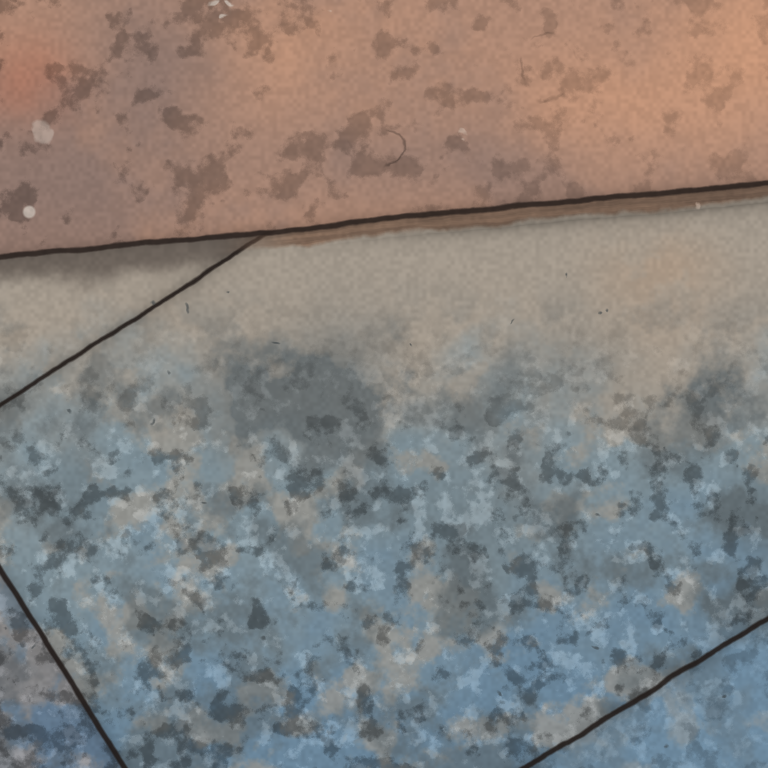
A three.js fragment shader for this texture:

```glsl
#define RUST vec3(0.70, 0.545, 0.46)
#define AMBER vec3(0.82, 0.61, 0.48)
#define MAUVE vec3(0.50, 0.43, 0.41)
#define SAND vec3(0.635, 0.595, 0.545)
#define STEEL vec3(0.49, 0.555, 0.585)
#define BLUE vec3(0.41, 0.515, 0.595)
#define STAIN vec3(0.355, 0.39, 0.405)
#define SOOT vec3(0.13, 0.105, 0.095)
#define EDGE 0.0018

varying vec2 vUv;

float hash(vec2 p) {
  vec3 q = fract(vec3(p.xyx) * 0.1031);
  q += dot(q, q.yzx + 33.33);
  return fract((q.x + q.y) * q.z);
}

float noise(vec2 p) {
  vec2 i = floor(p), f = fract(p);
  f = f * f * (3.0 - 2.0 * f);
  return mix(mix(hash(i), hash(i + vec2(1, 0)), f.x),
             mix(hash(i + vec2(0, 1)), hash(i + vec2(1, 1)), f.x), f.y);
}

float fbm(vec2 p) {
  float sum = 0.0, gain = 0.5;
  for (int i = 0; i < 6; i++) {
    sum += gain * noise(p);
    p = mat2(1.6, 1.2, -1.2, 1.6) * p + 17.3;
    gain *= 0.53;
  }
  return sum;
}

// Soft elliptical patch
float patchAt(vec2 p, vec2 c, vec2 r) {
  vec2 d = (p - c) / r;
  return exp(-dot(d, d));
}

// Signed distance to the line through a and b, positive on its left
float side(vec2 p, vec2 a, vec2 b) {
  vec2 d = normalize(b - a);
  return d.x * (p.y - a.y) - d.y * (p.x - a.x);
}

float stroke(float d, float w) {
  return 1.0 - smoothstep(w - EDGE, w + EDGE, abs(d));
}

vec3 upperSlab(vec2 p, vec2 w) {
  float n = fbm(p * 7.0 + 3.0), fine = fbm(p * 32.0);
  vec3 c = mix(RUST, MAUVE, 0.12 + 0.5 * smoothstep(0.42, 0.68, n) * (1.0 - 0.6 * p.x));
  float warm = patchAt(w, vec2(1.0, 0.95), vec2(0.16, 0.13)) + 0.6 * patchAt(w, vec2(0.78, 0.86), vec2(0.12, 0.07))
             + 0.6 * patchAt(w, vec2(0.40, 0.95), vec2(0.14, 0.07));
  c = mix(c, AMBER, min(warm * 0.75, 1.0));
  c = mix(c, vec3(0.70, 0.46, 0.37), 0.65 * patchAt(w, vec2(0.03, 0.90), vec2(0.07, 0.06)));
  float dull = patchAt(w, vec2(0.20, 0.91), vec2(0.10, 0.10)) + 0.6 * patchAt(w, vec2(0.56, 0.79), vec2(0.25, 0.055))
             + 0.6 * patchAt(w, vec2(0.10, 0.76), vec2(0.17, 0.06));
  c = mix(c, MAUVE, min(dull * 0.65, 0.75));
  c *= 1.0 - 0.22 * smoothstep(0.56, 0.72, fine) * (1.0 - 0.5 * p.x);
  // Faint worn rings
  float r1 = length((w - vec2(0.488, 0.812)) * vec2(1.0, 1.2)) - 0.034;
  float r2 = length(w - vec2(0.72, 0.912)) - 0.036;
  float ring = max(stroke(r1, 0.0015), 0.6 * stroke(r2, 0.0015));
  return c * (1.0 - 0.25 * ring * smoothstep(0.3, 0.6, noise(p * 45.0)));
}

vec3 lowerSlab(vec2 p, vec2 w) {
  float n = fbm(p * 6.0 + 11.0), mid = fbm(p * 15.0 + 5.0), fine = fbm(p * 42.0);
  float h = p.y + (n - 0.5) * 0.32 + (mid - 0.5) * 0.22;
  vec3 c = mix(BLUE, STEEL, smoothstep(0.05, 0.34, h));
  c = mix(c, SAND, smoothstep(0.32, 0.58, h));
  c = mix(c, vec3(0.68, 0.585, 0.50), 0.6 * patchAt(w, vec2(0.86, 0.64), vec2(0.07, 0.06)));
  c = mix(c, SAND, 0.6 * smoothstep(0.53, 0.7, fbm(p * 18.0 + 40.0)));
  // Broad weathered stains, broken up by the middle scale
  float s = patchAt(w, vec2(0.44, 0.51), vec2(0.07, 0.08)) + 0.8 * patchAt(w, vec2(0.31, 0.47), vec2(0.06, 0.07))
          + 0.9 * patchAt(w, vec2(0.95, 0.485), vec2(0.07, 0.028)) + patchAt(w, vec2(0.99, 0.33), vec2(0.05, 0.05))
          + 1.3 * patchAt(w, vec2(0.97, 0.205), vec2(0.045, 0.03)) + 0.6 * patchAt(w, vec2(0.76, 0.53), vec2(0.06, 0.05))
          + 0.6 * patchAt(w, vec2(0.64, 0.32), vec2(0.12, 0.10)) + 0.6 * patchAt(w, vec2(0.10, 0.38), vec2(0.04, 0.07));
  float field = smoothstep(0.47, 0.68, mid) * (1.0 - smoothstep(0.48, 0.66, p.y));
  c = mix(c, STAIN, clamp(s * (0.2 + 0.85 * mid) + 0.55 * field, 0.0, 0.8));
  // Small pits and pale chips
  float rough = 1.0 - smoothstep(0.35, 0.65, p.y);
  c *= 1.0 - 0.28 * rough * smoothstep(0.56, 0.73, fine);
  return c + 0.10 * rough * smoothstep(0.55, 0.75, fbm(p * 55.0 + 70.0));
}

void main() {
  vec2 p = vUv;
  vec2 w = p + 0.045 * (vec2(fbm(p * 14.0), fbm(p * 14.0 + 31.0)) - 0.5);
  float wob = (fbm(p * 24.0) - 0.5) * 0.006;
  float rim = p.y - (0.668 + 0.09 * p.x + 0.005 * smoothstep(0.3, 0.6, p.x)) + wob;
  float top = smoothstep(-EDGE, EDGE, rim);
  vec3 c = lowerSlab(p, w);

  // Neighbouring slabs at the corners
  float left = side(p, vec2(0.0, 0.473), vec2(0.325, 0.682)) + wob;
  float foot = side(p, vec2(0.0, 0.26), vec2(0.163, 0.0)) + wob * 0.6;
  float right = side(p, vec2(0.684, 0.0), vec2(1.0, 0.195)) + wob;
  c = mix(c, c * vec3(0.92, 0.90, 0.92), smoothstep(EDGE, -EDGE, foot));
  c = mix(c, mix(c, BLUE * 1.1, 0.4), smoothstep(EDGE, -EDGE, right));
  float wedge = smoothstep(-EDGE, EDGE, left);
  float shade = wedge * smoothstep(-0.055, -0.02, rim + (fbm(p * 16.0) - 0.5) * 0.04);
  c = mix(c, vec3(0.36, 0.325, 0.30), 0.75 * shade);

  // Narrow seams with soft grime
  float near = min(min(abs(left), abs(foot)), abs(right));
  c *= 1.0 - 0.24 * exp(-near / 0.009);
  float seams = max(max(stroke(left, 0.0026), stroke(foot, 0.0034)), stroke(right, 0.0032));
  c = mix(c, SOOT, 0.88 * seams);

  // Brown ledge beneath the overlapping slab
  float ledge = smoothstep(0.27, 0.40, p.x) * smoothstep(-0.027, -0.018, rim + wob * 2.0);
  vec3 wood = mix(vec3(0.34, 0.265, 0.22), vec3(0.56, 0.44, 0.36), fbm(vec2(p.x * 12.0, rim * 180.0)));
  c = mix(c, wood, 0.85 * ledge);
  c *= 1.0 - 0.25 * exp(-abs(rim + 0.028) / 0.008) * smoothstep(0.3, 0.7, p.x);
  c = mix(c, upperSlab(p, w), top);
  c *= 1.0 - 0.2 * exp(-abs(rim) / 0.008);
  c = mix(c, SOOT * 1.3, 0.85 * stroke(rim + 0.002, 0.0035));

  // Scattered pale flecks and dark pits
  for (int i = 0; i < 26; i++) {
    float k = float(i);
    vec2 q = vec2(hash(vec2(k, 3.0)), hash(vec2(k, 9.0)));
    float dot1 = smoothstep(EDGE, -EDGE, length(w - q) - 0.001 - 0.0025 * hash(vec2(k, 5.0)));
    c = mix(c, q.y > 0.72 ? vec3(0.78, 0.70, 0.64) : STAIN * 0.65, 0.6 * dot1);
  }
  float chips = smoothstep(0.010, 0.006, length(p - vec2(0.038, 0.724)))
              + smoothstep(1.1, 0.8, length((w - vec2(0.058, 0.822)) / vec2(0.012, 0.021))) * 0.55
              + smoothstep(1.1, 0.8, length((w - vec2(0.296, 0.99)) / vec2(0.021, 0.015))) * smoothstep(0.4, 0.6, noise(p * 90.0));
  c = mix(c, vec3(0.79, 0.75, 0.71), 0.75 * min(chips, 1.0));

  c *= 0.955 + 0.09 * noise(p * 190.0);
  gl_FragColor = vec4(c, 1.0);
}
```
